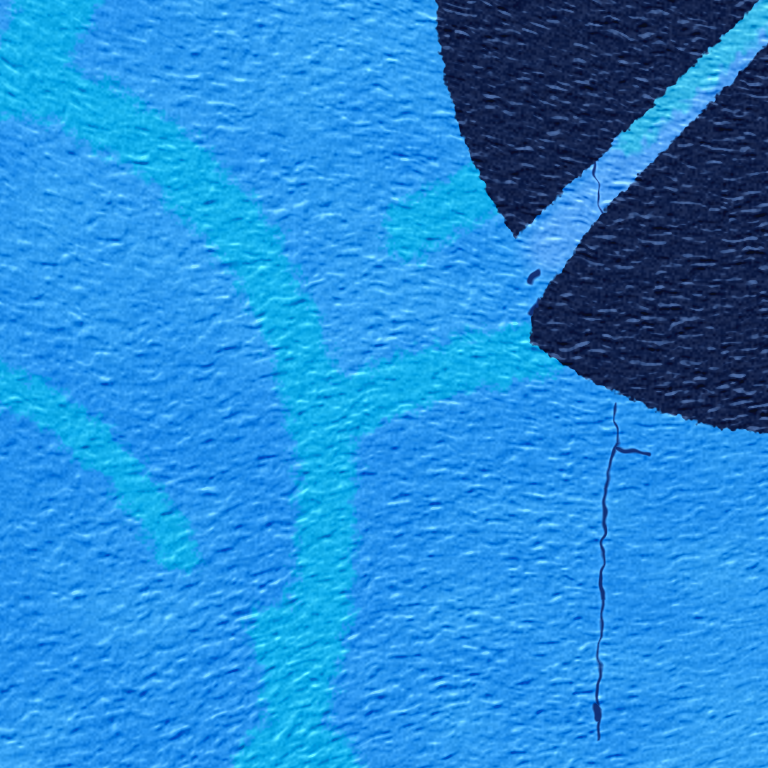
Reproduce this texture procedurally as a Shadertoy shader.

```glsl
const vec3 WALL_BLUE = vec3(0.205, 0.625, 0.95);
const vec3 DEEP_BLUE = vec3(0.14, 0.56, 0.925);
const vec3 CYAN = vec3(0.07, 0.69, 0.92);
const vec3 STRIP_BLUE = vec3(0.38, 0.66, 0.97);
const vec3 STRIP_CYAN = vec3(0.20, 0.73, 0.90);
const vec3 DARK_PAINT = vec3(0.075, 0.135, 0.29);
const vec3 CRACK_COLOR = vec3(0.05, 0.14, 0.40);
const vec2 WRINKLE_SCALE = vec2(58.0, 125.0);
const float RELIEF = 0.56;
const float SPRAY_SOFTNESS = 0.009;
const float PAINT_EDGE = 0.0018;

float hash(vec2 p) {
    vec3 q = fract(vec3(p.xyx) * 0.1031);
    q += dot(q, q.yzx + 33.33);
    return fract((q.x + q.y) * q.z);
}

float noise(vec2 p) {
    vec2 i = floor(p), f = fract(p);
    f = f * f * (3.0 - 2.0 * f);
    return mix(mix(hash(i), hash(i + vec2(1, 0)), f.x),
               mix(hash(i + vec2(0, 1)), hash(i + vec2(1, 1)), f.x), f.y);
}

float segment(vec2 p, vec2 a, vec2 b) {
    vec2 d = b - a;
    return length(p - a - d * clamp(dot(p - a, d) / dot(d, d), 0.0, 1.0));
}

// Distance to a quadratic curve, measured along short chords
float curve(vec2 p, vec2 a, vec2 c, vec2 b) {
    float d = 9.0;
    vec2 last = a;
    for (int i = 1; i <= 10; i++) {
        float t = float(i) / 10.0;
        vec2 next = mix(mix(a, c, t), mix(c, b, t), t);
        d = min(d, segment(p, last, next));
        last = next;
    }
    return d;
}

float cyanStrokes(vec2 p) {
    float d = curve(p, vec2(0.0, 0.905), vec2(0.365, 0.80), vec2(0.425, 0.40)) - 0.039;
    d = min(d, curve(p, vec2(0.425, 0.42), vec2(0.435, 0.22), vec2(0.385, 0.07)) - 0.038);
    d = min(d, segment(p, vec2(0.365, 0.18), vec2(0.385, 0.05)) - 0.038);
    d = min(d, length(p - vec2(0.385, -0.02)) - 0.088);
    d = min(d, curve(p, vec2(0.43, 0.455), vec2(0.56, 0.53), vec2(0.71, 0.545)) - 0.036);
    d = min(d, segment(p, vec2(0.535, 0.70), vec2(0.63, 0.755)) - 0.035);
    d = min(d, curve(p, vec2(-0.02, 0.505), vec2(0.13, 0.46), vec2(0.235, 0.28)) - 0.026);
    return min(d, segment(p, vec2(0.085, 1.02), vec2(0.025, 0.895)) - 0.048);
}

float darkShapes(vec2 p) {
    float t = 1.0 - p.y, s = 1.0 - p.x;
    float upper = max(0.569 + 1.07 * t * t - p.x,
                      (0.691 + 0.967 * (p.x - 0.671) - p.y) * 0.72);
    float top = max((p.y - 0.72 - 1.01 * (p.x - 0.781)) * 0.70,
                    (p.y - 0.72 - 1.43 * (p.x - 0.781)) * 0.57);
    float bottom = (0.436 + 0.06 * s + 1.05 * s * s - p.y) * 0.88;
    return min(upper, max(max(top, bottom), 0.691 - p.x));
}

float cracks(vec2 p) {
    p += 0.008 * (vec2(noise(p * 75.0), noise(p * 75.0 + 20.0)) - 0.5);
    float d = segment(p, vec2(0.803, 0.473), vec2(0.803, 0.420));
    d = min(d, segment(p, vec2(0.803, 0.420), vec2(0.787, 0.360)) - 0.0006);
    d = min(d, segment(p, vec2(0.787, 0.360), vec2(0.784, 0.220)) - 0.0008);
    d = min(d, segment(p, vec2(0.784, 0.220), vec2(0.777, 0.036)));
    d = min(d, segment(p, vec2(0.803, 0.414), vec2(0.845, 0.409)) - 0.0008);
    d = min(d, segment(p, vec2(0.775, 0.062), vec2(0.777, 0.078)) - 0.003);
    d = min(d, segment(p, vec2(0.771, 0.795), vec2(0.784, 0.720)));
    d = min(d, segment(p, vec2(0.688, 0.632), vec2(0.700, 0.643)) - 0.003);
    return min(d, segment(p, vec2(0.690, 0.592), vec2(0.703, 0.606)) - 0.002);
}

// Short broken folds, tilted differently across the wall
float height(vec2 p) {
    vec2 q = p + 0.007 * vec2(noise(p * 45.0), noise(p * 45.0 + 40.0));
    q.y += 0.5 * (p.x - 0.4) * (p.y - 0.55) + 0.015 * sin(p.x * 9.0);
    q *= WRINKLE_SCALE;
    return 0.55 * noise(q) + 0.30 * noise(q * 1.8 + 11.0) + 0.15 * noise(q.yx * vec2(1.3, 3.1));
}

void mainImage(out vec4 fragColor, in vec2 fragCoord) {
    vec2 p = fragCoord / iResolution.xy;
    float edge = max(PAINT_EDGE, 0.8 / iResolution.y);
    float rough = noise(p * 130.0) - 0.5;
    float grain = noise(p * 300.0) - 0.5;

    // Relief lit from above: narrow crests and pits on a calmer surface
    vec2 slope = vec2(-0.0008, 0.0019);
    float light = height(p + slope) - height(p - slope);
    light *= 0.55 + 2.0 * abs(light);
    float smoothWall = smoothstep(0.76, 0.83, p.x) * smoothstep(0.48, 0.40, p.y);
    light *= RELIEF * mix(1.0, 0.65, smoothWall) * (0.65 + 0.7 * noise(p * 26.0));
    light = clamp(light, -0.32, 0.32);

    // Blue ground
    float shade = 0.55 * noise(p * 5.0) + 0.45 * noise(p * 15.0);
    shade += 0.12 * smoothstep(0.75, 0.3, p.y) * smoothstep(0.6, 0.1, p.x);
    vec3 color = mix(WALL_BLUE, DEEP_BLUE, smoothstep(0.25, 0.9, shade));
    float strip = segment(p, vec2(0.72, 0.68), vec2(1.0, 0.97)) - 0.025;
    color = mix(color, STRIP_BLUE, 0.75 * smoothstep(0.035, -0.01, strip));

    // Sprayed strokes with speckled borders
    float spray = cyanStrokes(p) + 0.018 * rough + 0.012 * (noise(p * 40.0) - 0.5) + 0.012 * grain;
    color = mix(color, CYAN, 0.9 * smoothstep(SPRAY_SOFTNESS, -SPRAY_SOFTNESS, spray));
    float tint = segment(p, vec2(0.82, 0.825), vec2(1.0, 0.99)) - 0.021 + 0.018 * rough;
    color = mix(color, STRIP_CYAN, 0.85 * smoothstep(0.008, -0.008, tint));
    color += vec3(1.0, 0.85, 0.55) * light + 0.08 * grain;

    // Cracks with a pale lip
    float crack = cracks(p) - 0.0014 - 0.0022 * (noise(p * 90.0 + 9.0) - 0.5);
    color += 0.07 * smoothstep(0.006, 0.001, crack);
    color = mix(color, CRACK_COLOR, 0.9 * smoothstep(edge, -edge, crack));

    // Dark paint with pale flecks
    float fleck = smoothstep(0.03, 0.15, light);
    vec3 dark = DARK_PAINT + vec3(0.32, 0.42, 0.55) * light + 0.10 * grain;
    dark += vec3(0.10, 0.13, 0.15) * fleck;
    float shape = darkShapes(p) + 0.006 * rough + 0.003 * grain;
    color = mix(color, max(dark, vec3(0.03, 0.05, 0.12)), smoothstep(edge, -edge, shape));
    fragColor = vec4(clamp(color, 0.0, 1.0), 1.0);
}
```
